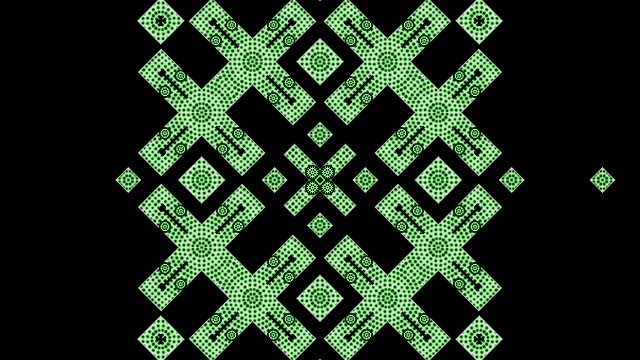
This pattern is drawn by a WebGL 1 fragment shader. Its source:

```glsl
precision highp float;
uniform vec2 u_resolution;

// Lengths are measured in 1/432 of the canvas height
const float VIEW_HEIGHT = 432.0;
const float DIAGONAL = 0.70710678;
const float OCTANT = 0.78539816;

const vec2 CROSS_CENTER = vec2(142.0, 81.0);
const vec2 CROSS_ARM = vec2(125.0, 28.0);
const vec2 CORE_ARM = vec2(74.0, 13.0);
const vec2 CORNER_CENTER = vec2(191.0);
const vec2 OUTLIER_CENTER = vec2(339.0, 0.0);
const vec2 MEDALLION = vec2(44.0, 25.0);
const vec2 CORE_MEDALLION = vec2(9.0, 9.0);
const float SMALL_DIAMOND = 15.5;
const float LARGE_DIAMOND = 28.5;
const float BEAD_STEP = 5.4;
const float MEDALLION_STEP = 3.2;

const vec3 DEEP = vec3(0.01, 0.13, 0.01);
const vec3 LEAF = vec3(0.18, 0.62, 0.13);
const vec3 MINT = vec3(0.48, 0.84, 0.45);
const vec3 PALE = vec3(0.80, 0.92, 0.79);

float hash(vec2 p) {
  return fract(sin(dot(p, vec2(41.3, 289.1))) * 4375.5);
}

// Reflects the plane into one octant
vec2 foldOctant(vec2 p) {
  p = abs(p);
  return vec2(max(p.x, p.y), min(p.x, p.y));
}

float diamond(vec2 p, float radius) {
  return (abs(p.x) + abs(p.y) - radius) * DIAGONAL;
}

// Diagonal cross; arm holds its length and half width
float saltire(vec2 p, vec2 arm) {
  vec2 d = abs(vec2(p.x + p.y, p.x - p.y));
  float rising = max(d.x - arm.x, d.y - arm.y);
  float falling = max(d.y - arm.x, d.x - arm.y);
  return min(rising, falling) * DIAGONAL;
}

// Keeps the nearest motif as (distance, local position)
void keepNearest(inout vec3 motif, float d, vec2 local) {
  if (d < motif.x) motif = vec3(d, local);
}

// Distance to the nearest bead in concentric rings
float rosette(vec2 p, float ringStep) {
  vec2 f = foldOctant(p);
  float r = length(f);
  float ring = floor(r / ringStep + 0.5);
  if (ring < 0.5) return r;
  float sector = OCTANT / max(1.0, floor(ring * 0.8 + 0.5));
  float turn = atan(f.y, f.x) / sector;
  float arc = (fract(turn) - 0.5) * sector * r;
  float jitter = hash(vec2(ring, floor(turn))) - 0.5;
  return length(vec2(r - ring * ringStep, arc)) + jitter * 0.7;
}

vec3 beadColor(float d) {
  vec3 color = mix(DEEP, LEAF, smoothstep(0.7, 1.6, d));
  color = mix(color, MINT, smoothstep(1.4, 2.2, d));
  return mix(color, PALE, smoothstep(2.0, 2.9, d));
}

// Small ringed disc with its own finer beads
vec3 addMedallion(vec3 color, vec2 p, float radius, float pixel) {
  float r = length(p);
  vec3 disc = beadColor(rosette(p, MEDALLION_STEP) * 1.7);
  color = mix(color, disc, 1.0 - smoothstep(-pixel, pixel, r - radius));
  return mix(color, DEEP, 1.0 - smoothstep(0.5, 1.6, abs(r - radius)));
}

void main() {
  float pixel = VIEW_HEIGHT / u_resolution.y;
  vec2 p = (gl_FragCoord.xy - 0.5 * u_resolution) * pixel;
  vec2 q = foldOctant(p);
  vec2 arm = q - CROSS_CENTER;
  float core = saltire(q, CORE_ARM);
  float cross = saltire(arm, CROSS_ARM);
  float corner = diamond(q - CORNER_CENTER, LARGE_DIAMOND);

  // Layout of crosses and diamonds
  vec3 motif = vec3(core, q);
  keepNearest(motif, cross, arm);
  keepNearest(motif, corner, q - CORNER_CENTER);
  vec2 axis = q - vec2(54.5, 0.0);
  keepNearest(motif, diamond(axis, SMALL_DIAMOND), axis);
  axis = q - vec2(142.0, 0.0);
  keepNearest(motif, diamond(axis, LARGE_DIAMOND), axis);
  axis = q - vec2(230.0, 0.0);
  keepNearest(motif, diamond(axis, SMALL_DIAMOND), axis);
  axis = p - OUTLIER_CENTER;
  keepNearest(motif, diamond(axis, SMALL_DIAMOND), axis);

  // Beaded surface with a pale rim
  vec3 color = beadColor(rosette(motif.yz, BEAD_STEP));
  color = mix(color, PALE, 0.7 * smoothstep(-2.0, -0.6, motif.x));

  // Medallions and dark slits on the free arms
  bool sharedArm = arm.x < 0.0 && arm.y > 0.0;
  if (cross < pixel && !sharedArm) {
    vec2 f = foldOctant(arm);
    color = addMedallion(color, f - MEDALLION, 6.5, pixel);
    vec2 along = vec2(f.x + f.y, f.x - f.y) * DIAGONAL;
    float slit = max(abs(along.x - 47.0) - 23.0, along.y - 1.6);
    slit = min(slit, max(abs(along.x - 67.0) - 2.5, along.y - 4.5));
    color *= smoothstep(-0.5 * pixel, 0.5 * pixel, slit);
  }

  // Central ring of four discs around a nested diamond
  if (core < pixel) {
    color = addMedallion(color, q - CORE_MEDALLION, 8.0, pixel);
    float nested = abs(q.x) + abs(q.y);
    color = mix(color, DEEP, 1.0 - smoothstep(8.0, 9.5, nested));
    color = mix(color, MINT, 1.0 - smoothstep(0.6, 1.8, abs(nested - 5.5)));
  }

  // Dark plus inside the corner diamonds
  if (corner < pixel) {
    vec2 f = foldOctant(q - CORNER_CENTER);
    float plus = max(f.x - 6.0, f.y - 1.8);
    color *= smoothstep(-0.5 * pixel, 0.5 * pixel, plus);
  }

  float coverage = clamp(0.5 - motif.x / pixel, 0.0, 1.0);
  gl_FragColor = vec4(color * coverage, 1.0);
}
```
